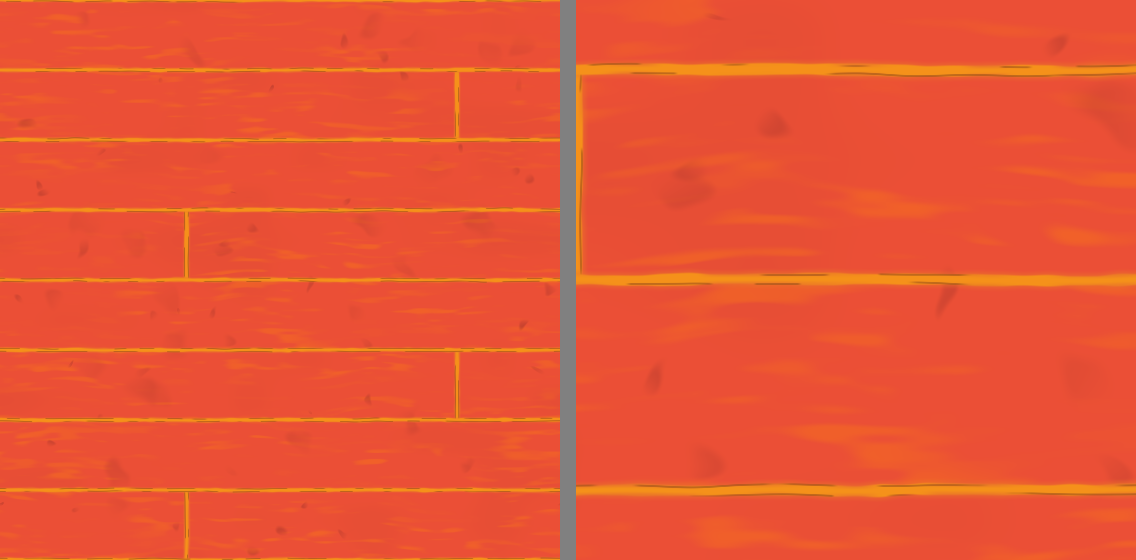
Left, the full canvas; right, a detail of the centre.
Give the GLSL for this texture, as a WebGL 1 fragment shader.

```glsl
precision highp float;
uniform vec2 u_resolution;

const float ROWS = 8.0;
const vec3 WOOD = vec3(0.92, 0.31, 0.21);
const vec3 GRAIN = vec3(0.96, 0.42, 0.13);
const vec3 SMUDGE = vec3(0.68, 0.22, 0.17);
const vec3 SEAM = vec3(0.96, 0.57, 0.10);
const vec3 SEAM_WORN = vec3(0.92, 0.47, 0.15);
const vec3 SCRATCH = vec3(0.62, 0.32, 0.10);

float hash(vec2 p, float seed) {
  return fract(sin(dot(p, vec2(127.1, 311.7)) + seed * 74.7) * 43758.5);
}

// Value noise that wraps after a whole number of cells
float noise(vec2 uv, vec2 cells, float seed) {
  vec2 p = uv * cells;
  vec2 i = floor(p);
  vec2 f = fract(p);
  f = f * f * (3.0 - 2.0 * f);
  vec2 a = mod(i, cells);
  vec2 b = mod(i + 1.0, cells);
  return mix(mix(hash(a, seed), hash(vec2(b.x, a.y), seed), f.x),
             mix(hash(vec2(a.x, b.y), seed), hash(b, seed), f.x), f.y);
}

// Short, slightly tilted fibres gathered in patches
float grain(vec2 uv) {
  uv.y += 0.014 * noise(uv, vec2(9.0, 10.0), 1.0);
  uv.x += 0.03 * noise(uv, vec2(7.0, 60.0), 2.0);
  float fibre = 0.6 * noise(uv, vec2(15.0, 110.0), 3.0)
              + 0.4 * noise(uv, vec2(34.0, 190.0), 4.0);
  float patches = smoothstep(0.25, 0.75, noise(uv, vec2(6.0, 22.0), 5.0));
  return smoothstep(0.54, 0.86, fibre) * mix(0.2, 1.0, patches);
}

// Scattered rotated blots, crisp on one side and fading on the other
float smudges(vec2 uv, float cells, float chance, float size, float seed) {
  vec2 warp = vec2(noise(uv, vec2(36.0), seed + 1.0), noise(uv, vec2(36.0), seed + 2.0));
  vec2 p = uv * cells + (warp - 0.5) * 0.025 * cells;
  float ink = 0.0;
  for (int y = -1; y <= 1; y++) {
    for (int x = -1; x <= 1; x++) {
      vec2 cell = floor(p) + vec2(float(x), float(y));
      vec2 id = mod(cell, cells);
      vec2 center = cell + vec2(hash(id, seed + 3.0), hash(id, seed + 4.0));
      float angle = 6.283 * hash(id, seed + 5.0);
      float c = cos(angle);
      float s = sin(angle);
      vec2 q = mat2(c, -s, s, c) * (p - center);
      float radius = size * mix(0.4, 1.0, hash(id, seed + 6.0));
      q /= radius * vec2(1.0, mix(0.4, 0.8, hash(id, seed + 7.0)));
      float blot = 1.0 - smoothstep(0.45, 1.0, length(q));
      float fade = smoothstep(-1.0, 0.7, q.x);
      float strength = mix(0.3, 1.0, hash(id, seed + 8.0));
      ink = max(ink, blot * fade * strength * step(hash(id, seed + 9.0), chance));
    }
  }
  return ink;
}

// Broken hairline at signed distance d
float hairline(float d, vec2 along, float seed, float aa) {
  float wander = 0.0014 * (noise(along, vec2(30.0, ROWS), seed) - 0.5);
  float gaps = smoothstep(0.48, 0.62, noise(along, vec2(42.0, ROWS), seed + 1.0));
  return gaps * (1.0 - smoothstep(0.0003, 0.0005 + aa, abs(d + wander)));
}

// Painted seam; along.x runs down its length and along.y identifies it
vec3 paintSeam(vec3 color, float d, vec2 along, float halfWidth, float seed, float aa) {
  d += 0.0016 * (noise(along, vec2(22.0, ROWS), seed) - 0.5);
  float rough = 0.0012 * (noise(along, vec2(70.0, ROWS), seed + 1.0) - 0.5);
  float edge = abs(d) + rough;
  float glow = 1.0 - smoothstep(halfWidth * 0.7, halfWidth * 1.9, edge);
  float body = 1.0 - smoothstep(halfWidth - 0.0008 - aa, halfWidth + aa, edge);
  float wear = smoothstep(0.25, 0.9, noise(along, vec2(38.0, ROWS), seed + 2.0));
  wear *= smoothstep(0.1, 0.9, abs(d) / halfWidth);
  color = mix(color, SEAM_WORN, glow * 0.5);
  color = mix(color, mix(SEAM, SEAM_WORN, wear), body);
  float lines = max(hairline(d - halfWidth * 0.7, along, seed + 3.0, aa),
                    hairline(d + halfWidth * 0.7, along, seed + 5.0, aa));
  return mix(color, SCRATCH, lines * 0.6);
}

void main() {
  vec2 uv = gl_FragCoord.xy / u_resolution;
  float aa = 0.6 / u_resolution.y;

  // Plank surface
  float mottle = smoothstep(0.6, 1.0, noise(uv, vec2(9.0, 14.0), 11.0));
  vec3 color = mix(WOOD, SMUDGE, mottle * 0.07);
  color = mix(color, GRAIN, grain(uv) * 0.6);
  color = mix(color, SMUDGE, smudges(uv, 9.0, 0.3, 0.42, 20.0) * 0.3);
  color = mix(color, SMUDGE, smudges(uv, 14.0, 0.24, 0.26, 40.0) * 0.6);

  // Upright joints on every other row, alternating between two positions
  float row = floor(uv.y * ROWS);
  float jointX = mod(row, 4.0) < 1.0 ? 0.333 : 0.816;
  float jointD = fract(uv.x - jointX + 0.5) - 0.5;
  if (mod(row, 2.0) < 1.0) {
    color = paintSeam(color, jointD, vec2(uv.y, row / ROWS), 0.0042, 60.0, aa);
  }

  // Level seams between rows
  float line = floor(uv.y * ROWS + 0.5);
  float seamD = uv.y - line / ROWS;
  color = paintSeam(color, seamD, vec2(uv.x, line / ROWS), 0.0036, 80.0, aa);

  gl_FragColor = vec4(color, 1.0);
}
```
